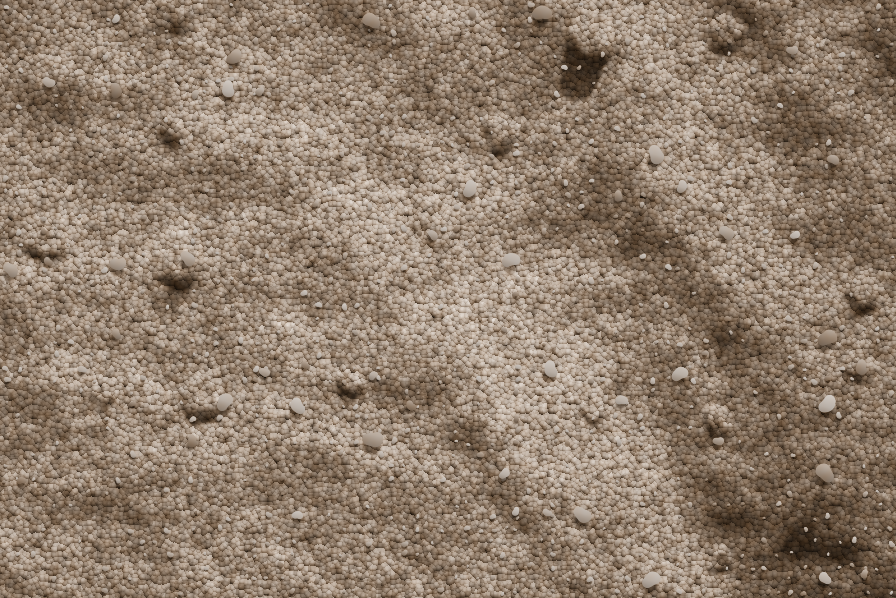
Write a WebGL 1 fragment shader that draws this texture.

```glsl
precision highp float;
// Dry sand under a low sun: slanting ridges, soft hollows, clods and pebbles.
// A noise height field is lit by its slope and a short shadow march, then
// covered with cellular grains and scattered stones and coloured by tone.

uniform vec2 u_resolution;

#define LIGHT vec2(0.26, 0.966)
#define RIDGE_DIR vec2(0.53, -0.848)
#define BASE_TONE 0.615
#define SLOPE_GAIN 0.36
#define SUN_SLOPE 0.42
#define SHADOW_DEPTH 0.21
#define GRAIN_SCALE 130.0
#define GRAIN_CONTRAST 0.85
#define CLOD_SCALE 4.5
#define CLOD_CHANCE 0.2
#define VIGNETTE 0.09

vec2 hash2(vec2 p) {
  vec3 a = fract(p.xyx * vec3(0.1031, 0.1030, 0.0973));
  a += dot(a, a.yzx + 33.33);
  return fract((a.xx + a.yz) * a.zy);
}

float corner(vec2 cell, vec2 offset) {
  float angle = 6.2832 * hash2(cell + 91.0).x;
  return dot(vec2(cos(angle), sin(angle)), offset);
}

float gradientNoise(vec2 p) {
  vec2 i = floor(p), f = fract(p);
  vec2 w = f * f * f * (f * (f * 6.0 - 15.0) + 10.0);
  vec2 e = vec2(1.0, 0.0);
  float low = mix(corner(i, f), corner(i + e, f - e), w.x);
  float high = mix(corner(i + e.yx, f - e.yx), corner(i + 1.0, f - 1.0), w.x);
  return mix(low, high, w.y);
}

// Rounded lumps of packed sand in a few random cells.
float clods(vec2 p) {
  p *= CLOD_SCALE;
  p += 0.07 * gradientNoise(p * 5.0);
  float top = 0.0;
  for (int y = -1; y <= 1; y++)
  for (int x = -1; x <= 1; x++) {
    vec2 cell = floor(p) + vec2(float(x), float(y));
    vec2 rnd = hash2(cell + 7.0);
    float radius = mix(0.1, 0.25, rnd.y);
    float d = length(p - cell - 0.2 - 0.6 * hash2(cell + 23.0)) / radius;
    float dome = radius * 0.38 * (1.0 - smoothstep(0.35, 1.0, d));
    top = max(top, dome * step(rnd.x, CLOD_CHANCE));
  }
  return top / CLOD_SCALE;
}

float height(vec2 p) {
  vec2 q = p + 0.07 * vec2(gradientNoise(p * 3.0), gradientNoise(p * 3.0 + 17.0));
  vec2 across = vec2(-RIDGE_DIR.y, RIDGE_DIR.x);
  vec2 ridge = vec2(dot(q, across) * 4.2, dot(q, RIDGE_DIR) * 1.4);
  float strength = mix(0.035, 0.08, smoothstep(0.4, 1.1, p.x));
  float h = strength * gradientNoise(ridge + 3.0);
  h += 0.026 * gradientNoise(q * 6.5 + 40.0);
  h += 0.008 * gradientNoise(p * 18.0);
  return h + clods(p);
}

// Relative brightness of packed grains: own tone, lit side, dark gaps.
float grains(vec2 p) {
  float nearest = 8.0;
  vec2 offset = vec2(0.0), id = vec2(0.0);
  for (int y = -1; y <= 1; y++)
  for (int x = -1; x <= 1; x++) {
    vec2 cell = floor(p) + vec2(float(x), float(y));
    vec2 v = p - cell - hash2(cell);
    float d = dot(v, v);
    if (d < nearest) { nearest = d; offset = v; id = cell; }
  }
  float ownTone = 0.42 * (hash2(id + 57.0).x - 0.5);
  return ownTone + 0.38 * dot(offset, LIGHT) - 0.5 * (sqrt(nearest) - 0.45);
}

// Scattered stones with a lit side and a shadow away from the sun.
void addStones(inout float tone, inout float pale, vec2 p, float scale, float chance) {
  p *= scale;
  float blur = scale / u_resolution.y;
  for (int y = -1; y <= 1; y++)
  for (int x = -1; x <= 1; x++) {
    vec2 cell = floor(p) + vec2(float(x), float(y));
    vec2 rnd = hash2(cell + scale), kind = hash2(cell + scale + 31.0);
    float present = step(rnd.x, chance);
    float radius = mix(0.11, 0.25, rnd.y * rnd.y);
    vec2 v = p - cell - 0.3 - 0.4 * hash2(cell + 13.0);
    float angle = atan(v.y, v.x);
    float outline = radius * (1.0 + 0.2 * cos(2.0 * angle + 6.28 * kind.x)
                                  + 0.08 * cos(3.0 * angle + 9.0 * kind.y));
    float body = present * (1.0 - smoothstep(-0.6 * blur, 0.6 * blur, length(v) - outline));
    float shade = 1.0 - smoothstep(0.6, 1.25, length(v + LIGHT * radius * 0.75) / radius);
    tone *= 1.0 - 0.42 * present * shade;
    float lit = mix(0.56, 0.78, kind.y) + 0.13 * dot(v, LIGHT) / radius;
    tone = mix(tone, lit, body);
    pale = mix(pale, kind.y, body);
  }
}

void main() {
  vec2 p = gl_FragCoord.xy / u_resolution.y;
  vec2 centred = gl_FragCoord.xy / u_resolution - 0.5;

  // Broad light on the ground.
  float h = height(p);
  float slope = (h - height(p + LIGHT * 0.008)) / 0.008;
  float blocked = 0.0;
  for (int i = 1; i <= 6; i++) {
    float reach = 0.013 * float(i);
    blocked = max(blocked, height(p + LIGHT * reach) - h - reach * SUN_SLOPE);
  }
  float light = BASE_TONE + clamp(SLOPE_GAIN * slope, -0.24, 0.11);
  light -= SHADOW_DEPTH * smoothstep(0.0, 0.012, blocked);
  light -= VIGNETTE * (2.0 * dot(centred, centred) + smoothstep(0.1, 0.5, centred.x));

  // Grains in two sizes, then grit and pebbles.
  float grain = grains(p * GRAIN_SCALE) + 0.45 * grains(p * GRAIN_SCALE * 0.5 + 71.0);
  float tone = max(light, 0.2) * (1.0 + GRAIN_CONTRAST * grain);
  float pale = 0.0;
  addStones(tone, pale, p, 48.0, 0.3);
  addStones(tone, pale, p, 17.0, 0.11);
  tone = clamp(tone - 0.5 * max(tone - 0.72, 0.0), 0.08, 0.95);

  // Warm brown in the middle tones, greyer at both ends and on pale stones.
  float warmth = 4.0 * tone * (1.0 - tone) * (1.0 - 0.45 * pale);
  warmth *= 1.0 + 0.35 * gradientNoise(p * 70.0);
  gl_FragColor = vec4(tone - warmth * vec3(0.0, 0.08, 0.155), 1.0);
}
```
